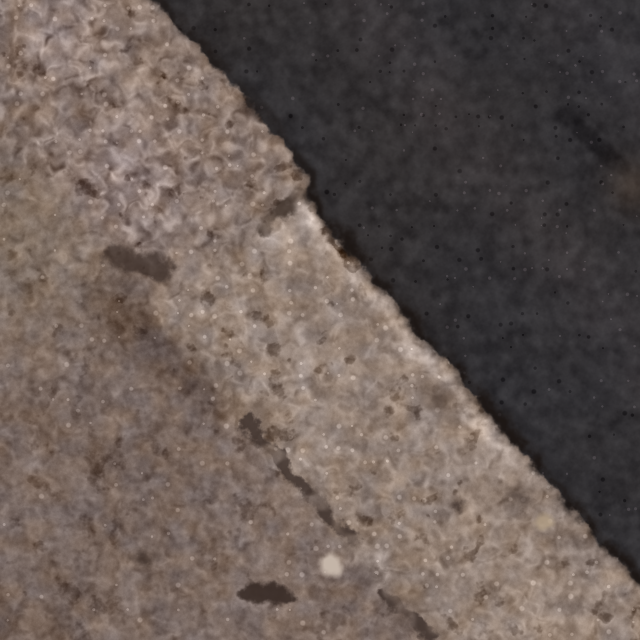
Reproduce this texture procedurally as a WebGL 1 fragment shader.

```glsl
precision highp float;
// A worn stone kerb runs diagonally between dusty pavement and dark asphalt.
// Signed distance to the kerb edge sets the bands; layered value noise gives
// the grain, and soft ellipses and segments add cracks, stains and pebbles.

uniform vec2 u_resolution;

const vec2 ACROSS = vec2(0.765, 0.644);
const vec2 ALONG = vec2(0.644, -0.765);

float hash(vec2 p) {
  return fract(sin(dot(p, vec2(127.1, 311.7))) * 43758.545);
}

float noise(vec2 p) {
  vec2 i = floor(p), f = fract(p);
  f = f * f * (3.0 - 2.0 * f);
  return mix(mix(hash(i), hash(i + vec2(1.0, 0.0)), f.x),
             mix(hash(i + vec2(0.0, 1.0)), hash(i + vec2(1.0, 1.0)), f.x), f.y);
}

float fbm(vec2 p) {
  float sum = 0.0, amp = 0.53;
  for (int i = 0; i < 4; i++) {
    p = mat2(0.8, 0.6, -0.6, 0.8) * p * 2.03 + 7.3;
    sum += amp * noise(p * 0.5);
    amp *= 0.5;
  }
  return sum;
}

// Short broken flakes, centred near zero.
float flakes(vec2 p) {
  vec2 warp = vec2(noise(p + 3.1), noise(p + 19.7)) - 0.5;
  vec2 q = mat2(0.8, 0.6, -0.6, 0.8) * p + warp * 1.3;
  float n = noise(q) + 0.6 * noise(q * 1.9 + 23.0) - 0.8;
  float ridge = 1.0 - abs(2.0 * noise(q * 0.9 + 41.0) - 1.0);
  return n + 0.4 * (ridge - 0.64);
}

// One jittered round speck in a share of the grid cells.
float specks(vec2 p, float share) {
  vec2 cell = floor(p);
  vec2 jitter = vec2(hash(cell + 5.3), hash(cell + 17.9));
  float radius = 0.12 + 0.18 * hash(cell + 31.1);
  vec2 q = fract(p) - 0.3 - 0.4 * jitter;
  return step(hash(cell), share) * (1.0 - smoothstep(radius * 0.4, radius, length(q)));
}

float segment(vec2 p, vec2 a, vec2 b) {
  vec2 ab = b - a;
  return length(p - a - ab * clamp(dot(p - a, ab) / dot(ab, ab), 0.0, 1.0));
}

// Soft ellipse with horizontal and vertical radii.
float blob(vec2 p, vec2 centre, vec2 radii) {
  vec2 q = (p - centre) / radii;
  return exp(-dot(q, q));
}

float stroke(float dist, float width) {
  return 1.0 - smoothstep(width * 0.35, width, dist);
}

float span(float x, float lo, float hi, float soft) {
  return smoothstep(lo - soft, lo + soft, x) * (1.0 - smoothstep(hi - soft, hi + soft, x));
}

vec3 asphalt(vec2 p, float d) {
  vec3 col = mix(vec3(0.205, 0.188, 0.185), vec3(0.182, 0.18, 0.196), fbm(p * 5.0));
  float dust = exp(-pow((d - 0.24) / 0.05, 2.0)) + 0.8 * exp(-pow((d - 0.5) / 0.05, 2.0));
  col += vec3(0.045, 0.038, 0.038) * dust * (0.2 + fbm(p * 18.0));
  col += (fbm(p * 60.0) - 0.5) * 0.13;
  col += vec3(0.09, 0.08, 0.085) * specks(p * 75.0, 0.05 + 0.1 * dust);
  col -= 0.07 * specks(p * 58.0 + 31.0, 0.12);
  col += vec3(0.05, 0.025, 0.0) * blob(p, vec2(0.99, 0.71), vec2(0.04));
  return col - 0.06 * stroke(segment(p, vec2(0.88, 0.82), vec2(0.97, 0.74)), 0.02);
}

vec3 stone(vec2 p, float d, float s) {
  float seam = d + 0.305 + 0.03 * (fbm(p * 14.0) - 0.5);
  float kerb = smoothstep(-0.025, 0.025, seam);
  float upper = 1.0 - smoothstep(-0.32, -0.18, s);
  vec3 pavement = mix(vec3(0.468, 0.402, 0.37), vec3(0.52, 0.455, 0.405),
                      blob(p, vec2(0.03, 0.63), vec2(0.15)));
  vec3 top = mix(vec3(0.572, 0.504, 0.46), vec3(0.525, 0.454, 0.415), upper);
  vec3 col = mix(pavement, top, kerb);
  float pale = blob(p, vec2(0.2, 0.73), vec2(0.1)) + 0.8 * blob(p, vec2(0.09, 0.94), vec2(0.08));
  col += vec3(0.035, 0.035, 0.05) * pale;
  col += (fbm(p * 10.0) - 0.5) * 0.1;
  float contrast = 0.1 + 0.035 * kerb + 0.07 * upper * kerb + 0.07 * pale;
  col += flakes(p * 62.0) * contrast + (fbm(p * 110.0) - 0.5) * 0.17;
  col += (noise(p * 40.0 + 70.0) - 0.5) * vec3(0.035, 0.01, -0.025);
  col += 0.13 * specks(p * 52.0 + 11.0, 0.1 + 0.12 * kerb);
  col -= 0.16 * smoothstep(0.64, 0.8, fbm(p * 38.0 + 53.0)) * (0.6 + 0.4 * kerb);

  // Seam crack, broken by grain, and the hollow beside its upper part.
  vec2 q = p + (vec2(fbm(p * 50.0), fbm(p * 50.0 + 9.0)) - 0.5) * 0.03;
  float broken = 0.45 + 0.55 * smoothstep(0.3, 0.55, noise(p * 38.0 + 4.0));
  float crack = min(segment(q, vec2(0.384, 0.342), vec2(0.465, 0.25)),
                    segment(q, vec2(0.465, 0.25), vec2(0.55, 0.155)));
  crack = min(crack, segment(q, vec2(0.6, 0.075), vec2(0.675, 0.005)));
  col = mix(col, vec3(0.25, 0.2, 0.18), 0.85 * broken * stroke(crack, 0.013));
  col -= 0.07 * stroke(segment(q, vec2(0.16, 0.53), vec2(0.34, 0.385)), 0.05);

  // Joint between blocks, with its pale lower lip.
  col += 0.09 * stroke(segment(q, vec2(0.485, 0.67), vec2(0.42, 0.628)), 0.03);
  float joint = segment(q, vec2(0.47, 0.693), vec2(0.405, 0.645));
  col = mix(col, vec3(0.23, 0.18, 0.15), 0.8 * broken * stroke(joint, 0.018));

  // Worn bright rim and the groove behind it.
  float rim = span(s, -0.21, 0.3, 0.03);
  col += 0.13 * rim * exp(-pow((d + 0.021) / 0.009, 2.0));
  float groove = segment(q, vec2(0.505, 0.638), vec2(0.555, 0.583));
  col -= 0.2 * stroke(groove, 0.011);

  // Stains, holes and pebbles.
  float stain = 0.8 * stroke(segment(q, vec2(0.18, 0.6), vec2(0.25, 0.58)), 0.025)
              + stroke(segment(q, vec2(0.39, 0.077), vec2(0.45, 0.065)), 0.019)
              + 0.6 * blob(q, vec2(0.69, 0.375), vec2(0.028))
              + 0.7 * blob(q, vec2(0.815, 0.22), vec2(0.02))
              + 0.8 * blob(q, vec2(0.716, 0.203), vec2(0.009))
              + 0.8 * blob(q, vec2(0.228, 0.13), vec2(0.02, 0.01));
  col = mix(col, vec3(0.22, 0.17, 0.15), min(stain, 1.0) * 0.9);
  vec2 r = mix(p, q, 0.4);
  col = mix(col, vec3(0.77, 0.71, 0.66), stroke(length(r - vec2(0.517, 0.117)), 0.024));
  col = mix(col, vec3(0.7, 0.62, 0.52), 0.8 * stroke(length(r - vec2(0.85, 0.185)), 0.02));
  return col + 0.13 * blob(r, vec2(0.593, 0.13), vec2(0.014));
}

void main() {
  vec2 p = gl_FragCoord.xy / u_resolution;
  float s = dot(p, ALONG);
  float lower = smoothstep(-0.25, -0.215, s);
  float offset = mix(0.014 * smoothstep(-0.62, -0.45, s),
                     -0.012 * (1.0 - smoothstep(0.45, 0.6, s)), lower);
  float d = dot(p, ACROSS) - 0.823 - offset + 0.028 * (fbm(p * 38.0) - 0.5);
  vec3 col = mix(stone(p, d, s), asphalt(p, d), smoothstep(-0.003, 0.004, d));
  float ragged = smoothstep(0.25, 0.65, fbm(p * 48.0 + 13.0));
  float gap = exp(-pow((d - 0.006) / 0.011, 2.0)) * mix(0.7, 0.95, lower);
  col = mix(col, vec3(0.11, 0.085, 0.075), gap * (0.35 + 0.65 * ragged));
  gl_FragColor = vec4(clamp(col, 0.0, 1.0), 1.0);
}
```
